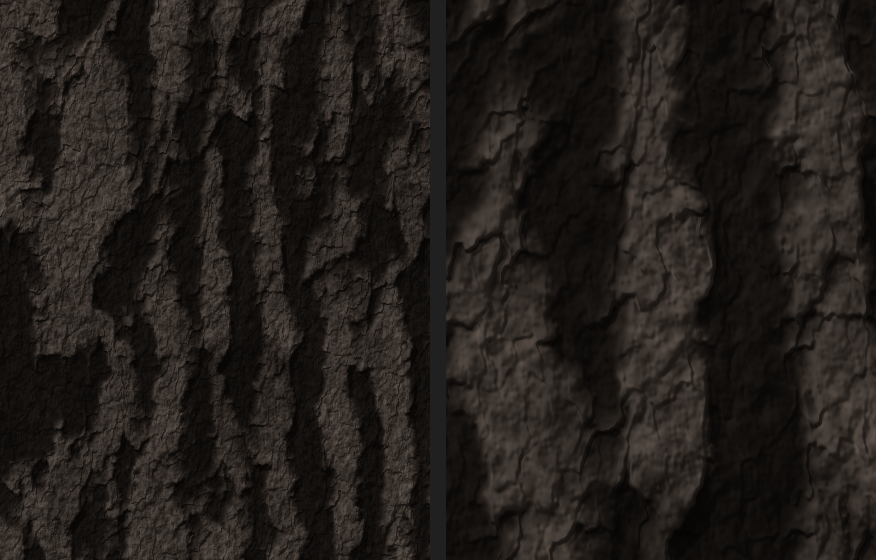
Left: the whole. Right: its middle third, enlarged.
Give the GLSL for this texture, as a Shadertoy shader.

```glsl
// Dark, furrowed tree bark: long ragged ridges of overlapping scales, split by
// deep vertical gaps. A height field of wavering columns, stepped cells and
// fibrous noise is lit from the upper left, shadowed and tinted brown grey.

const vec2 LIGHT_DIR = vec2(-0.6, 0.8);
const vec3 DARK_TINT = vec3(1.0, 0.83, 0.70);
const vec3 PALE_TINT = vec3(1.0, 0.88, 0.80);
const float FURROW_TONE = 0.056;
const float RIDGE_TONE = 0.180;
const float COLUMNS = 8.3;
const float TAU = 6.28319;

float hash(vec2 p) {
    vec3 q = fract(vec3(p.xyx) * 0.1031);
    q += dot(q, q.yzx + 33.33);
    return fract((q.x + q.y) * q.z);
}

float noise(vec2 p) {
    vec2 i = floor(p), f = fract(p);
    f = f * f * (3.0 - 2.0 * f);
    float low = mix(hash(i), hash(i + vec2(1, 0)), f.x);
    float high = mix(hash(i + vec2(0, 1)), hash(i + vec2(1, 1)), f.x);
    return mix(low, high, f.y);
}

float fbm(vec2 p, int octaves) {
    float sum = 0.0, amp = 0.5, total = 0.0;
    for (int i = 0; i < octaves; i++) {
        sum += amp * noise(p);
        total += amp;
        amp *= 0.6;
        p = mat2(0.96, 0.28, -0.28, 0.96) * p * 2.03 + 17.7;
    }
    return sum / total;
}

vec2 fbmOffset(vec2 p, int octaves) {
    return vec2(fbm(p, octaves), fbm(p + 43.1, octaves)) - 0.5;
}

// Level of the nearest cell, tilted like a shingle, with a crisp soft step
float cellLevel(vec2 q, float yWeight, float tilt) {
    vec2 base = floor(q);
    float level = 0.0, total = 0.0;
    for (int j = -1; j <= 1; j++) {
        for (int i = -1; i <= 1; i++) {
            vec2 id = base + vec2(i, j);
            vec2 site = id + 0.1 + 0.8 * vec2(hash(id), hash(id + 57.3));
            vec2 r = site - q;
            float w = exp(-26.0 * length(r * vec2(1.0, yWeight)));
            level += w * (hash(id + 11.9) + tilt * (r.y - 0.5 * r.x));
            total += w;
        }
    }
    return level / total;
}

// x: surface height, y: ridge coverage, z: plate level
vec3 barkSurface(vec2 p) {
    vec2 sway = fbmOffset(p * vec2(7.0, 4.0), 2);
    vec2 jag = fbmOffset(p * vec2(42.0, 26.0), 4);

    // Stepped scales in three sizes
    vec2 q = p + 0.04 * sway + vec2(0.026, 0.036) * jag;
    float plate = cellLevel(q * vec2(11.0, 5.0) + 3.0, 0.8, 0.25);
    float flake = cellLevel(q * vec2(27.0, 14.0) + 20.0, 0.8, 0.55);
    float chip = cellLevel(q * vec2(62.0, 38.0) + 70.0, 0.9, 0.6);

    // Wavering columns, whose sides break off along the scales
    float wander = 1.5 * noise(p * vec2(4.0, 2.6) + 5.0) + 0.5 * sway.x;
    float column = cos(TAU * (COLUMNS * q.x + wander));
    float swell = fbm(q * vec2(14.0, 4.5) + 31.0, 2) - 0.5;
    float field = 0.42 * column + 1.1 * swell;
    field += 0.75 * (plate - 0.5) + 0.5 * (flake - 0.5) + 0.2 * (chip - 0.5);
    float body = smoothstep(-0.30, 0.26, field);

    // Fibres in the furrows and grit everywhere
    float fibre = fbm((p + 0.02 * jag) * vec2(70.0, 24.0), 3);
    float grit = fbm(p * vec2(110.0, 85.0), 3);

    float h = 0.42 * body + 0.16 * plate + 0.17 * flake + 0.11 * chip;
    h += fibre * mix(0.30, 0.12, body) + grit * 0.20;
    return vec3(h, body, plate);
}

void mainImage(out vec4 fragColor, in vec2 fragCoord) {
    vec2 p = fragCoord / iResolution.y;
    vec3 bark = barkSurface(p);

    // Slope towards the light
    float e = 0.0015;
    float dx = barkSurface(p + vec2(e, 0.0)).x - bark.x;
    float dy = barkSurface(p + vec2(0.0, e)).x - bark.x;
    float slope = -0.042 * dot(vec2(dx, dy) / e, LIGHT_DIR);
    float lit = slope / sqrt(1.0 + slope * slope);

    // Shadows cast by raised edges, near and far
    float nearRise = barkSurface(p + LIGHT_DIR * 0.005).x - bark.x;
    float farRise = barkSurface(p + LIGHT_DIR * 0.013).x - bark.x;
    float shadow = max(0.55 * smoothstep(0.05, 0.32, nearRise),
                       0.60 * smoothstep(0.14, 0.55, farRise));

    // Tone from depth, light and weathering
    float tone = mix(FURROW_TONE, RIDGE_TONE, bark.y);
    tone *= 0.88 + 0.24 * bark.z;
    tone *= 0.78 + 0.44 * fbm(p * vec2(18.0, 12.0) + 9.0, 3);
    tone *= 0.70 + 0.70 * fbm(p * vec2(150.0, 120.0), 2);
    tone *= (1.0 + 0.55 * lit) * (1.0 - shadow);
    tone += 0.012;

    vec3 tint = mix(DARK_TINT, PALE_TINT, smoothstep(0.05, 0.25, tone));
    fragColor = vec4(tone * tint, 1.0);
}
```
